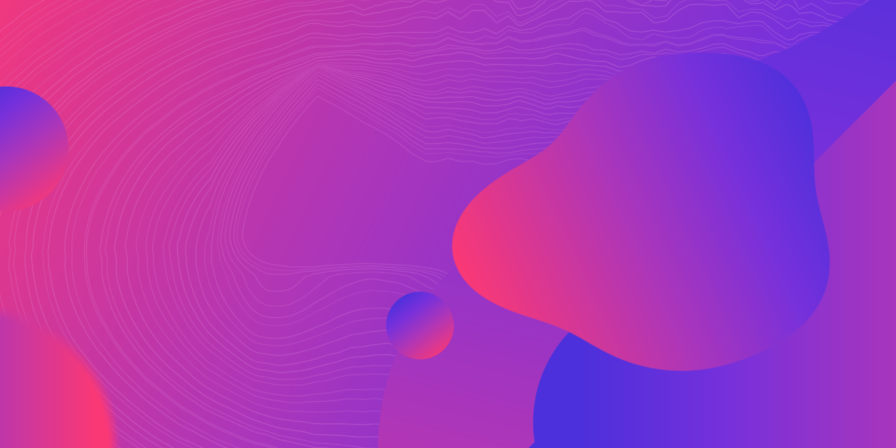
Reproduce this background procedurally as a Shadertoy shader.

```glsl
// Fluid gradient shapes over a pink-to-violet field with thin contour lines.
// Every shape is a distance function filled from one shared colour ramp;
// the contours are level sets of a stretched ring field bent by noise.
#define LINE_COUNT 46
#define LINE_WIDTH 0.0012
#define LINE_ALPHA 0.24
#define RING_CENTER vec2(0.94, 0.43)
#define RING_STRETCH 1.56
#define RING_INNER 0.20
#define RING_OUTER 0.79
#define BLOB_CENTER vec2(1.458, 0.518)
#define BLOB_RADIUS 0.3675

const vec3 PINK = vec3(0.98, 0.22, 0.46);
const vec3 MAGENTA = vec3(0.67, 0.21, 0.73);
const vec3 VIOLET = vec3(0.46, 0.19, 0.86);
const vec3 BLUE = vec3(0.30, 0.19, 0.86);
const vec3 LINE_COLOR = vec3(0.90, 0.58, 0.88);

vec3 ramp(float t) {
    t = clamp(t, 0.0, 1.0);
    vec3 c = mix(PINK, MAGENTA, min(t / 0.45, 1.0));
    c = mix(c, VIOLET, clamp((t - 0.45) / 0.31, 0.0, 1.0));
    return mix(c, BLUE, clamp((t - 0.76) / 0.24, 0.0, 1.0));
}

float hash(vec2 p) {
    vec3 q = fract(vec3(p.xyx) * 0.1031);
    q += dot(q, q.yzx + 33.33);
    return fract((q.x + q.y) * q.z);
}

// Linear value noise: its creases give the contours their angular look
float noise(vec2 p) {
    vec2 i = floor(p), f = fract(p);
    float low = mix(hash(i), hash(i + vec2(1, 0)), f.x);
    float high = mix(hash(i + vec2(0, 1)), hash(i + vec2(1, 1)), f.x);
    return mix(low, high, f.y) - 0.5;
}

float tent(float x, float center, float halfWidth) {
    return max(0.0, 1.0 - abs(x - center) / halfWidth);
}

float cover(float d, float soft) {
    return 1.0 - smoothstep(-soft, soft, d);
}

// One harmonic of the blob outline
float wave(float n, float angle, vec2 k) {
    return k.x * cos(n * angle) + k.y * sin(n * angle);
}

float blobDistance(vec2 p) {
    vec2 q = p - BLOB_CENTER;
    float a = atan(q.y, q.x);
    float r = BLOB_RADIUS + wave(1.0, a, vec2(0.0253, -0.006))
        + wave(2.0, a, vec2(0.0283, 0.0224)) + wave(3.0, a, vec2(-0.0372, -0.0224))
        + wave(4.0, a, vec2(0.0069, 0.007)) + wave(5.0, a, vec2(-0.0138, -0.0143))
        + wave(7.0, a, vec2(-0.0013, -0.0039));
    return (length(q) - r) * 0.85;
}

// Rings open to the right, with ridges on the inner levels
float contours(vec2 p, float px) {
    vec2 q = p - RING_CENTER;
    float rings = length(vec2(min(q.x, 0.0) / RING_STRETCH, q.y));
    float upper = smoothstep(-0.05, 0.05, q.y);
    float ridge = 0.22 * (1.0 - upper) * smoothstep(0.0, 1.0, tent(p.x, 0.89, 0.34))
        - 0.18 * upper * tent(p.x, 0.71, 0.24);
    float right = smoothstep(0.5, 1.25, p.x);
    float total = 0.0;
    for (int i = 0; i < LINE_COUNT; i++) {
        float id = float(i);
        float s = (id + 0.9 * hash(vec2(id, 7.0))) / float(LINE_COUNT);
        float level = mix(RING_INNER, RING_OUTER, s);
        float rough = 0.006 + right * (0.02 + 0.07 * smoothstep(0.40, 0.58, level));
        float bend = noise(vec2(p.x * 13.0, level * 16.0 + 4.0 * upper))
            + 0.4 * noise(vec2(p.x * 37.0, level * 30.0));
        float f = rings + ridge * (1.0 - smoothstep(0.22, 0.5, level)) + rough * bend;
        float slope = max(length(vec2(dFdx(f), dFdy(f))) / px, 0.3);
        float strength = mix(0.45, 1.0, hash(vec2(id, 19.0)));
        total = max(total, strength * cover(abs(f - level) / slope - LINE_WIDTH, px));
    }
    return total;
}

void paintDisk(inout vec3 col, vec2 p, vec2 center, float radius, float px) {
    vec2 q = (p - center) / radius;
    float t = 0.53 + dot(q, vec2(-0.28, 0.37));
    col = mix(col, ramp(t), cover((length(q) - 1.0) * radius, px));
}

void mainImage(out vec4 fragColor, in vec2 fragCoord) {
    float px = 1.0 / iResolution.y;
    vec2 p = fragCoord * px;

    // Field and contour lines
    vec3 col = ramp(0.06 + 0.384 * p.x + 0.184 * (1.0 - p.y));
    col = mix(col, LINE_COLOR, LINE_ALPHA * contours(p, px));

    // Soft pink mound in the lower left corner
    float mound = length(p - vec2(-0.052, -0.003)) - 0.308;
    col = mix(col, ramp(0.34 - 1.6 * p.x), cover(mound, 0.018));

    // Rear sheet: a wide arc below and a rising curve at the upper right
    float dx = max(p.x - 1.706, -0.26);
    float rise = (p.y - 0.87 - 0.38 * dx - 0.73 * dx * dx) * 0.8;
    float rear = min(length(p - vec2(1.409, 0.0)) - 0.565, max(rise, 1.5 - p.x));
    float rearTone = 0.44 + 0.384 * (p.y - 0.036) + 0.1 * (p.x - 1.04);
    col = mix(col, ramp(rearTone), cover(rear, px));

    // Front sheet: round lower left end and a diagonal upper edge
    float front = min(length(p - vec2(1.484, 0.057)) - 0.294, (1.18 - p.x + p.y) * 0.707);
    col = mix(col, ramp(1.0 - 0.76 * (p.x - 1.3)), cover(front, px));

    // Disks and the large blob
    paintDisk(col, p, vec2(0.014, 0.668), 0.139, px);
    paintDisk(col, p, vec2(0.9375, 0.2734), 0.0755, px);
    float blobTone = dot(p - vec2(1.029, 0.388), vec2(1.04, 0.477));
    col = mix(col, ramp(blobTone), cover(blobDistance(p), px));

    fragColor = vec4(col, 1.0);
}
```
